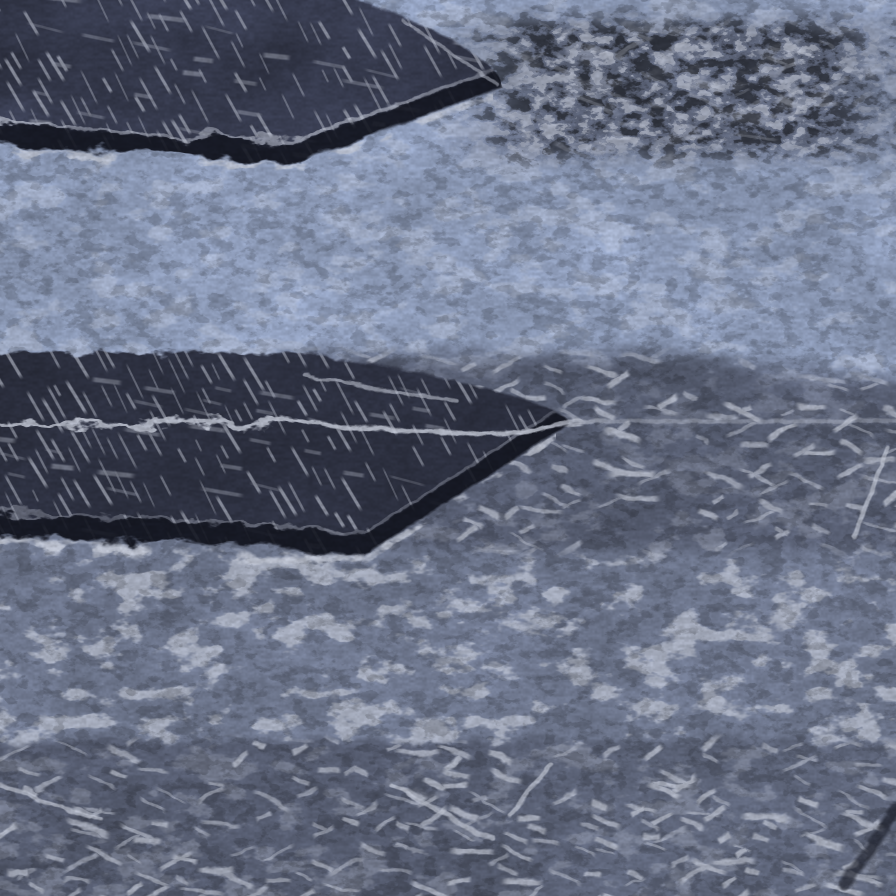
Write a three.js fragment shader that draws this texture.

```glsl
// Two dark veined slate blades lying over bands of frosted, scratched stone.
#define INK vec3(0.075, 0.085, 0.125)
#define BLADE vec3(0.185, 0.20, 0.265)
#define SLATE vec3(0.325, 0.35, 0.425)
#define FROST_LOW vec3(0.435, 0.47, 0.56)
#define FROST_HIGH vec3(0.555, 0.61, 0.725)
#define PALE vec3(0.74, 0.76, 0.81)
#define EDGE 0.0025
#define ROUGHNESS 0.016
#define GRAIN 0.07

varying vec2 vUv;

float hash(vec2 p) {
  vec3 q = fract(vec3(p.xyx) * 0.1031);
  q += dot(q, q.yzx + 33.33);
  return fract((q.x + q.y) * q.z);
}

float noise(vec2 p) {
  vec2 i = floor(p), f = fract(p);
  f = f * f * (3.0 - 2.0 * f);
  return mix(mix(hash(i), hash(i + vec2(1, 0)), f.x),
             mix(hash(i + vec2(0, 1)), hash(i + vec2(1, 1)), f.x), f.y);
}

float fbm(vec2 p) {
  float sum = 0.0, amp = 0.53;
  for (int i = 0; i < 4; i++) {
    sum += amp * noise(p);
    p = mat2(1.6, 1.2, -1.2, 1.6) * p + 7.3;
    amp *= 0.5;
  }
  return sum;
}

float band(float v, float lo, float hi, float soft) {
  return smoothstep(lo - soft, lo + soft, v) * (1.0 - smoothstep(hi - soft, hi + soft, v));
}

float line(float d, float width) {
  return 1.0 - smoothstep(width * 0.4, width + 0.001, abs(d));
}

float segment(vec2 p, vec2 a, vec2 b, float width) {
  vec2 pa = p - a, ba = b - a;
  float t = clamp(dot(pa, ba) / dot(ba, ba), 0.0, 1.0);
  return line(length(pa - ba * t), width);
}

// Scattered scratches: one jittered stroke per stretched cell
float scratches(vec2 p, float angle, vec2 cell, float width, float density) {
  float c = cos(angle), s = sin(angle);
  vec2 q = mat2(c, -s, s, c) * p / cell;
  q.x += hash(vec2(floor(q.y), 4.0)) * 9.0;
  vec2 id = floor(q), f = fract(q) - 0.5;
  float r = hash(id + 17.0), r2 = hash(id + 61.0);
  float y = (f.y - (r2 - 0.5) * 0.4 - f.x * (r - 0.5) * 0.6) * cell.y;
  float reach = mix(0.15, 0.46, r2);
  float ends = 1.0 - smoothstep(reach * 0.6, reach, abs(f.x));
  return step(hash(id + 5.0), density) * ends * line(y, width * (0.5 + r)) * (0.5 + 0.5 * r);
}

// x: coverage, y: height above the lower rim
vec2 blade(vec2 p, vec2 tip, float lift, float slope, float base, float ceiling) {
  float top = min(ceiling, tip.y + lift * pow(max(1.0 - p.x / tip.x, 0.0), 0.58));
  float bottom = max(tip.y - slope * (tip.x - p.x), base + 0.055 * (0.3 - p.x));
  float inside = min(min(top - p.y, p.y - bottom), tip.x - p.x);
  return vec2(smoothstep(-EDGE, EDGE, inside), p.y - bottom);
}

vec3 paintBlade(vec3 col, vec2 p, vec2 shape, float thickness, float texture1) {
  float hatch = scratches(p, -1.08, vec2(0.055, 0.011), 0.0013, 0.75);
  float flecks = scratches(p, -0.18, vec2(0.06, 0.017), 0.0022, 0.3);
  vec3 skin = BLADE * (0.65 + 0.7 * texture1);
  skin = mix(skin, PALE, 0.6 * hatch + 0.4 * flecks * (1.0 - hatch));
  float rim = 1.0 - smoothstep(thickness - EDGE, thickness + EDGE, shape.y);
  skin = mix(skin, INK, rim * 0.9);
  skin = mix(skin, PALE, 0.5 * line(shape.y - thickness - 0.002, 0.002) * texture1 * 1.4);
  return mix(col, skin, shape.x);
}

void main() {
  vec2 p = vUv;
  float cloud = fbm(p * vec2(9.0, 14.0));
  float mottle = fbm(p * vec2(34.0, 62.0) + 3.0);
  float crumbs = fbm(p * vec2(75.0, 115.0) + 21.0);
  vec2 w = p + ROUGHNESS * (vec2(cloud, mottle) - 0.5);

  // Frost and slate bands
  float upper = band(w.y, 0.825, 0.975, 0.022) * smoothstep(0.46, 0.62, w.x);
  upper *= 1.0 - 0.6 * smoothstep(0.9, 1.0, w.x);
  float middle = band(w.y, 0.385, 0.605 - 0.1 * max(w.x - 0.72, 0.0), 0.018);
  middle *= smoothstep(0.36, 0.5, w.x + 0.6 * (w.y - 0.4));
  float lower = 1.0 - smoothstep(0.165, 0.18, w.y);
  float slate = max(upper * 0.8, max(middle * 0.9, lower * mix(0.95, 0.6, smoothstep(0.4, 0.75, p.x))));
  float height = smoothstep(0.34, 0.64, p.y);
  vec3 col = mix(mix(FROST_LOW, FROST_HIGH, height), SLATE, slate);
  col *= 0.78 + 0.25 * cloud + 0.2 * mottle;

  // Pale flakes and dark pits
  float flake = smoothstep(0.53, 0.67, mottle) * mix(0.65, 0.28, height) * (1.0 - 0.65 * max(middle, lower));
  flake = max(flake, upper * 0.6 * smoothstep(0.53, 0.66, crumbs));
  col = mix(col, PALE, flake);
  col *= 1.0 - (0.15 + 0.35 * upper) * smoothstep(0.5, 0.32, crumbs);

  // Scratches across the slate
  vec2 bent = p + 0.012 * (vec2(cloud, mottle) - 0.5);
  float marks = scratches(bent, -0.42, vec2(0.062, 0.019), 0.0028, 0.5);
  marks = max(marks, scratches(bent + 0.37, 0.5, vec2(0.055, 0.024), 0.0027, 0.4));
  marks = max(marks, scratches(bent + 0.71, -0.12, vec2(0.07, 0.026), 0.0025, 0.4));
  col = mix(col, PALE, marks * max(middle, max(lower, upper * 0.5)) * 0.75);
  float cracks = segment(bent, vec2(0.57, 0.09), vec2(0.615, 0.147), 0.003);
  cracks = max(cracks, segment(bent, vec2(0.44, 0.125), vec2(0.55, 0.062), 0.003));
  cracks = max(cracks, segment(bent, vec2(0.955, 0.40), vec2(0.99, 0.5), 0.003));
  cracks = max(cracks, segment(bent, vec2(0.0, 0.125), vec2(0.11, 0.083), 0.003));
  col = mix(col, PALE, cracks * 0.7);
  col = mix(col, INK, 0.6 * segment(w, vec2(0.945, 0.015), vec2(1.0, 0.10), 0.008));

  // Blades with torn lower rims
  vec2 torn = p + vec2(0.0, 0.024 * (mottle - 0.5) * (1.0 - smoothstep(0.28, 0.48, p.x)));
  torn.y += 0.005 * (crumbs - 0.5);
  vec2 high = blade(torn, vec2(0.56, 0.903), 0.2, 0.37, 0.822, 1.1);
  vec2 mid = blade(torn, vec2(0.635, 0.527), 0.122, 0.64, 0.387, 0.608);
  col = paintBlade(col, p, high, 0.021, cloud + 0.15);
  col = paintBlade(col, p, mid, 0.022, mix(cloud, 0.25, 0.5));
  float crust = line(high.y + 0.006, 0.005) * step(p.x, 0.55) + line(mid.y + 0.006, 0.005) * step(p.x, 0.62);
  col = mix(col, PALE, crust * smoothstep(0.4, 0.6, mottle) * 0.75);

  // Long veins
  float veinY = 0.527 - 0.011 * smoothstep(0.3, 0.56, p.x) + 0.014 * smoothstep(0.57, 0.65, p.x);
  float vein = line(torn.y - veinY, 0.0028) * mix(0.85, 0.35, smoothstep(0.6, 0.7, p.x));
  vein = max(vein, 0.6 * segment(torn, vec2(0.34, 0.578), vec2(0.51, 0.553), 0.0022));
  vein = max(vein, 0.5 * segment(torn, vec2(0.45, 0.977), vec2(0.555, 0.906), 0.002));
  col = mix(col, PALE, vein);

  // Woven grain
  float weave = noise(p * vec2(150.0, 330.0)) + 0.5 * noise(p * 400.0) - 0.75;
  gl_FragColor = vec4(col * (1.0 + GRAIN * 2.0 * weave), 1.0);
}
```
